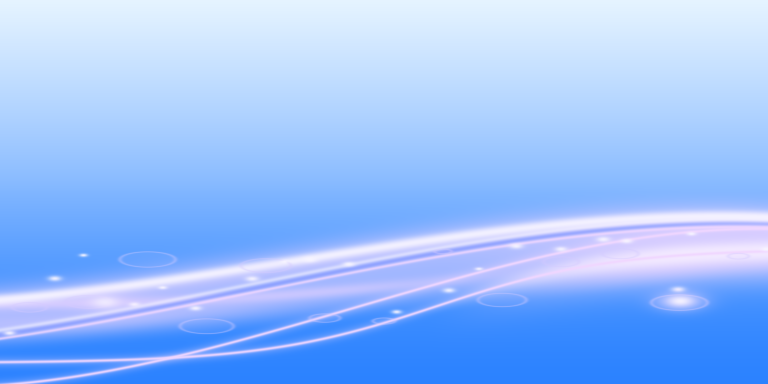
Give the GLSL for this background, as a WebGL 1 fragment shader.

```glsl
precision highp float;
// Pale blue sky gradient with sweeping lavender light ribbons, rings and glints.
uniform vec2 u_resolution;

float hash(float n) {
  return fract(sin(n * 127.1) * 43758.5453);
}

// Cubic through heights at x = 0, 1/3, 2/3 and 1
float curve(float x, vec4 h) {
  float t = 3.0 * x, a = t - 1.0, b = t - 2.0, c = t - 3.0;
  return dot(h, vec4(-a * b * c / 6.0, t * b * c / 2.0, -t * a * c / 2.0, t * a * b / 6.0));
}

float glow(float d, float width) {
  return exp(-d * d / (width * width));
}

// Flattened star with a bright core
float glint(vec2 d, float size) {
  d /= size;
  return exp(-dot(d, d * vec2(1.0, 6.0)));
}

vec3 sky(float y) {
  vec3 deep = vec3(0.17, 0.51, 1.0);
  vec3 mid = vec3(0.50, 0.71, 1.0);
  vec3 pale = vec3(0.90, 0.955, 1.0);
  vec3 low = mix(deep, mid, pow(min(2.0 * y, 1.0), 1.5));
  return mix(low, pale, pow(max(2.0 * y - 1.0, 0.0), 0.85));
}

void main() {
  vec2 uv = gl_FragCoord.xy / u_resolution;
  float aspect = u_resolution.x / u_resolution.y;
  float x = uv.x, y = uv.y;
  float thin = max(0.0042, 0.9 / u_resolution.y);
  vec3 lavender = vec3(0.83, 0.79, 1.0);
  vec3 pink = vec3(0.94, 0.84, 1.0);
  vec3 white = vec3(0.97, 0.96, 1.0);

  // Heights of the ribbons
  float crest = curve(x, vec4(0.219, 0.305, 0.402, 0.435));
  float crease = curve(x, vec4(0.128, 0.250, 0.372, 0.417));
  float strand = curve(x, vec4(-0.003, 0.125, 0.3125, 0.404));
  float hem = curve(x, vec4(0.128, 0.182, 0.253, 0.328));
  float middle = curve(x, vec4(0.211, 0.227, 0.289, 0.375));
  float swoop = mix(0.055, 0.352, 1.0 / (1.0 + exp((0.57 - x) / 0.113)));
  float right = smoothstep(0.55, 0.9, x);

  // Veil between the crest and the hem
  vec3 color = sky(y);
  float veil = smoothstep(hem - 0.05, hem + 0.04, y) * (1.0 - smoothstep(crest - 0.01, crest + 0.02, y));
  color = mix(color, lavender, veil * mix(0.6, 0.85, right));

  // Broad halos
  color = mix(color, lavender, 0.6 * glow(y - crest, 0.042));
  color = mix(color, pink, 0.75 * right * glow(y - swoop + 0.015, 0.065));
  color = mix(color, white, 0.85 * right * glow(y - swoop, 0.024));
  color = mix(color, pink, 0.5 * (1.0 - smoothstep(0.4, 0.75, x)) * glow(y - middle, 0.016));
  color = mix(color, pink, 0.4 * (1.0 - smoothstep(0.1, 0.5, x)) * glow(y - hem - 0.018, 0.03));

  // Blue crease with pale edges
  color = mix(color, white, 0.55 * glow(y - crease - 0.012, 0.006));
  color = mix(color, vec3(0.53, 0.61, 1.0), 0.75 * glow(y - crease, 0.006));
  color = mix(color, pink, 0.8 * glow(y - crease + 0.010, thin));

  // Bright crest and thin strands
  color = mix(color, white, 0.9 * glow(y - crest, 0.014));
  color = mix(color, pink, 0.25 * glow(y - strand, 0.014) + 0.7 * glow(y - strand, thin));
  color = mix(color, pink, 0.25 * glow(y - swoop, 0.014) + 0.7 * glow(y - swoop, thin));

  // Scattered flat rings and glints along the ribbons
  for (int i = 0; i < 20; i++) {
    float n = float(i) + 1.0;
    float cx = (n - 1.0 + hash(n)) / 20.0;
    float along = 0.23 + 0.1 * cx;
    vec2 spark = vec2(cx, along + 0.26 * (hash(n + 31.0) - 0.5));
    vec2 d = (uv - spark) * vec2(aspect, 1.0);
    color = mix(color, white, 0.9 * glint(d, 0.009 + 0.009 * hash(n + 53.0)));

    if (i < 13) {
      vec2 center = vec2((n - 0.5) / 13.0, along + 0.22 * (hash(n + 71.0) - 0.5));
      float radius = mix(0.022, 0.075, pow(hash(n + 97.0), 1.5));
      vec2 e = (uv - center) * vec2(aspect, 3.6);
      float r = length(e);
      float rim = glow(r - radius, 0.006);
      float disc = 1.0 - smoothstep(radius - 0.008, radius + 0.004, r);
      color = mix(color, lavender, 0.38 * rim + 0.08 * disc);
    }
  }

  // Two large flares
  vec2 flareRight = (uv - vec2(0.886, 0.216)) * vec2(aspect, 1.0);
  vec2 flareLeft = (uv - vec2(0.137, 0.213)) * vec2(aspect, 1.0);
  color = mix(color, pink, 0.7 * glint(flareRight, 0.065) + 0.3 * glint(flareLeft, 0.08));
  color = mix(color, white, 0.9 * glint(flareRight, 0.03) + 0.7 * glint(flareLeft, 0.035));

  gl_FragColor = vec4(color, 1.0);
}
```
